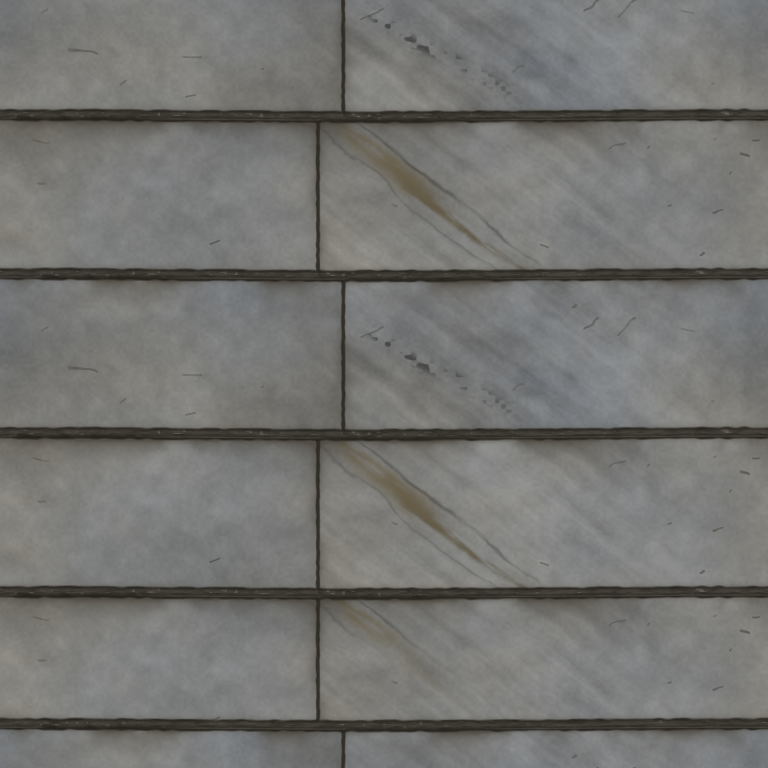
This texture is drawn by a WebGL 1 fragment shader. Its source:

```glsl
precision highp float;
// Weathered grey marble cladding: five courses of long slabs with grimy bed joints, veins and cracks.

uniform vec2 u_resolution;

#define COURSE 0.207                    // course height; the fifth takes the remainder
#define TOP_SHIFT 0.056                 // where the first course starts below the top
#define BED_HALF 0.0073                 // half width of horizontal joints
#define HEAD_HALF 0.0019                // half width of vertical joints
#define STONE vec3(0.492, 0.492, 0.482)
#define STAIN vec3(0.29, 0.27, 0.235)
#define GRIME vec3(0.255, 0.24, 0.215)
#define SHADOW vec3(0.15, 0.135, 0.115)
#define OCHRE vec3(0.43, 0.385, 0.285)
#define VEIN_RUN 1.27                   // sideways travel of veins per unit of drop
#define CRACKS 14

float hash(vec2 p) {
  vec3 q = fract(p.xyx * 0.1031);
  q += dot(q, q.yzx + 33.33);
  return fract((q.x + q.y) * q.z);
}

float noise(vec2 p) {
  vec2 i = floor(p), f = fract(p);
  f = f * f * (3.0 - 2.0 * f);
  return mix(mix(hash(i), hash(i + vec2(1.0, 0.0)), f.x),
             mix(hash(i + vec2(0.0, 1.0)), hash(i + vec2(1.0, 1.0)), f.x), f.y);
}

float fbm(vec2 p) {
  float sum = 0.0, amp = 0.5;
  for (int i = 0; i < 5; i++) {
    sum += amp * noise(p);
    p = p * 2.03 + 17.3;
    amp *= 0.5;
  }
  return sum / 0.97;
}

float bell(float x, float width) {
  return exp(-x * x / (width * width));
}

float segment(vec2 p, vec2 a, vec2 b) {
  vec2 d = b - a;
  return length(p - a - d * clamp(dot(p - a, d) / dot(d, d), 0.0, 1.0));
}

// Short hairlines and pits, scattered alike on all slabs of one kind
float cracks(vec2 p, float kind, float soft) {
  float ink = 0.0;
  p += 0.006 * (vec2(noise(p * 70.0), noise(p * 70.0 + 31.0)) - 0.5);
  for (int i = 0; i < CRACKS; i++) {
    vec2 id = vec2(float(i) * 3.0 + 5.0, kind * 41.0 + 7.0);
    float size = hash(id + 60.0);
    vec2 centre = vec2(hash(id), 0.025 + 0.16 * hash(id + 20.0));
    vec2 reach = vec2(1.0, 0.5 - 1.6 * hash(id + 40.0)) * (0.001 + 0.017 * size * size);
    float d = segment(p, centre - reach, centre + reach);
    ink += (1.0 - smoothstep(0.0004, 0.0004 + soft, d)) * (0.3 + 0.5 * hash(id + 80.0));
  }
  return min(ink, 0.8) * (0.4 + 0.6 * noise(p * 130.0));
}

// Slab face; p.x runs from the vertical joint, p.y down from the bed joint
vec3 marble(vec2 p, float kind, float course, float soft) {
  vec2 q = p + kind * vec2(3.7, 9.1);
  float warp = fbm(q * 14.0) - 0.5;
  float slant = p.x - VEIN_RUN * p.y;
  float nearJoint = 1.0 - smoothstep(0.3, 0.58, p.x);

  // Clouding, grain and diagonal streaks
  float tone = 1.0 + 0.26 * (fbm(q * vec2(8.0, 10.0)) - 0.5) + 0.16 * (fbm(q * 48.0) - 0.5);
  tone += 0.05 * (noise(q * 260.0) - 0.5) + 0.10 * (noise(p * 5.0 + course * 13.0) - 0.5);
  float streak = fbm(vec2((slant + 0.03 * warp) * 42.0, p.y * 9.0 + kind * 23.0));
  tone += 0.24 * (streak - 0.5) * mix(0.25, 1.0, nearJoint);
  tone -= 0.07 * kind * smoothstep(0.72, 0.98, p.x);
  vec3 col = STONE * tone;
  float warmth = fbm(q * vec2(5.0, 7.0) + 50.0) - 0.5 - 0.12 * kind;
  col *= 1.0 + 0.10 * warmth * vec3(1.0, 0.2, -1.2);

  // Ochre wedge narrowing to a brown thread, with grey branches
  float across = slant - 0.014 + 0.05 * warp;
  float fade = (1.0 - kind) * (course > 3.5 ? 1.0 - 0.8 * smoothstep(0.03, 0.08, p.y) : 1.0);
  float wedge = bell(across, 0.007 + 0.021 * bell(p.y - 0.07, 0.045));
  float patchy = smoothstep(0.25, 0.65, fbm(vec2(slant * 60.0, p.y * 25.0)));
  col = mix(col, OCHRE * (1.08 - 1.4 * p.y), wedge * patchy * fade * 0.85);
  float branch = bell(across - 0.034, 0.004) + 0.6 * bell(across + 0.035, 0.003);
  col *= 1.0 - fade * (0.22 * branch * patchy + 0.10 * bell(across, 0.06) * streak);

  // Speckled dark vein on the other kind
  float trail = bell(p.y - 0.054 - 0.54 * p.x + 0.025 * warp, 0.008);
  trail *= smoothstep(0.01, 0.05, p.x) * (1.0 - smoothstep(0.17, 0.25, p.x));
  col *= 1.0 - 0.38 * kind * trail * smoothstep(0.45, 0.75, noise(q * vec2(120.0, 170.0)));
  return mix(col, STAIN, cracks(p, kind, soft));
}

void main() {
  vec2 uv = gl_FragCoord.xy / u_resolution;
  float soft = max(0.0018, 1.2 / min(u_resolution.x, u_resolution.y));

  // Course and slab coordinates
  float down = fract(TOP_SHIFT - uv.y + 0.0013 * cos(6.28318 * uv.x));
  float course = min(floor(down / COURSE), 4.0);
  float height = course < 3.5 ? COURSE : 1.0 - 4.0 * COURSE;
  float kind = course < 3.5 ? 1.0 - mod(course, 2.0) : 0.0;
  float y = down - course * COURSE;
  vec2 p = vec2(fract(uv.x - mix(0.414, 0.447, kind)), y);
  float side = min(p.x, 1.0 - p.x);
  float bed = y < 0.5 * height ? y : y - height;

  // Stains that gather below beds and beside joints
  vec3 col = marble(p, kind, course, soft);
  float blot = smoothstep(0.3, 0.7, fbm(p * vec2(13.0, 18.0) + kind * 7.0 + 3.0));
  float seep = 0.75 * exp(-max(y - BED_HALF, 0.0) / 0.018) * blot;
  seep += 0.35 * exp(-max(abs(bed) - BED_HALF, 0.0) / 0.003);
  seep += exp(-side / 0.009) * (0.15 + 0.45 * blot);
  col = mix(col, STAIN, min(seep, 0.85));

  // Vertical joint, then bed joint with dark lips and a gritty core
  float rough = noise(p * vec2(90.0, 150.0)) - 0.5;
  float head = 1.0 - smoothstep(-0.5 * soft, soft, side - HEAD_HALF - 0.0012 * rough);
  col = mix(col, SHADOW * 1.15, head * 0.9);
  float grit = fbm(p * vec2(70.0, 260.0));
  float core = bell(bed + 0.0012, 0.0042) * (0.55 + 0.8 * grit);
  vec3 mortar = mix(SHADOW, GRIME, min(core, 1.0)) * (0.85 + 0.3 * grit);
  float ledge = bell(bed - 0.0042, 0.0011) * smoothstep(0.45, 0.65, noise(vec2(p.x * 9.0, 4.0)));
  mortar += 0.09 * ledge + 0.10 * smoothstep(0.8, 0.95, noise(p * vec2(150.0, 300.0))) * core;
  float joint = 1.0 - smoothstep(-soft, soft, abs(bed) - BED_HALF - 0.002 * rough);
  gl_FragColor = vec4(mix(col, mortar, joint), 1.0);
}
```
